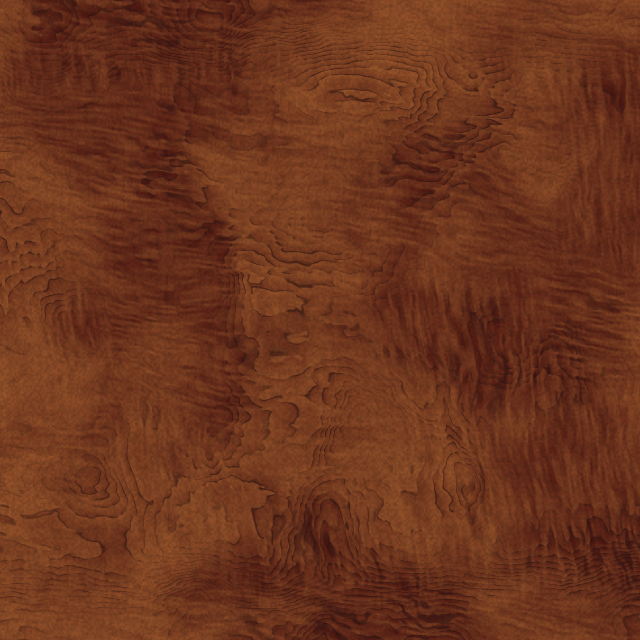
A WebGL 2 fragment shader for this texture:

```glsl
#version 300 es
precision highp float;

uniform vec2 u_resolution;
out vec4 fragColor;

float hash(vec2 p) {
    return fract(sin(dot(p, vec2(127.1, 311.7))) * 43758.5453);
}

float noise(vec2 p) {
    vec2 i = floor(p), f = fract(p);
    f = f * f * (3.0 - 2.0 * f);
    return mix(mix(hash(i), hash(i + vec2(1, 0)), f.x),
               mix(hash(i + vec2(0, 1)), hash(i + vec2(1, 1)), f.x), f.y);
}

float fbm(vec2 p) {
    float sum = 0.0, amp = 0.52;
    for (int i = 0; i < 5; i++) {
        sum += amp * noise(p);
        p = mat2(0.8, 0.6, -0.6, 0.8) * p * 2.05 + 7.3;
        amp *= 0.5;
    }
    return sum;
}

// Rounded burl eyes scattered on a jittered grid
float knots(vec2 p) {
    vec2 cell = floor(p);
    float sum = 0.0;
    for (int y = -1; y <= 1; y++) {
        for (int x = -1; x <= 1; x++) {
            vec2 id = cell + vec2(x, y);
            vec2 centre = id + 0.2 + 0.6 * vec2(hash(id), hash(id + 31.7));
            float radius = mix(0.22, 0.46, hash(id + 58.3));
            vec2 d = (p - centre) * vec2(1.15, 0.9) / radius;
            sum += step(0.25, hash(id + 83.1)) * exp(-dot(d, d));
        }
    }
    return sum;
}

// Streaks running upright or level, chosen by the upright weight
float fibre(vec2 p, float across, float along, float upright) {
    float level = noise((p + vec2(0.0, 0.15 * p.x)) * vec2(along, across));
    float tall = noise((p + vec2(0.12 * p.y, 0.0)) * vec2(across, along) + 19.0);
    return mix(level, tall, upright);
}

void main() {
    vec2 p = gl_FragCoord.xy / min(u_resolution.x, u_resolution.y);
    float v = gl_FragCoord.y / u_resolution.y;

    // Growth field: warped swells, eyes and level layers at top and bottom
    vec2 warp = vec2(fbm(p * 6.0 + 3.1), fbm(p * 6.0 + 41.7)) - 0.5;
    vec2 q = p + 0.12 * warp;
    float border = smoothstep(0.34, 0.48, abs(v - 0.5));
    float eyes = knots(q * 4.8 + 5.0);
    float upright = smoothstep(0.36, 0.56, noise(q * 4.0 + 11.0)) * (1.0 - border);
    float growth = fbm(q * vec2(3.0, 4.0) + 2.0) + 0.4 * eyes
                 + border * 1.6 * abs(v - 0.5);

    // Ring position, frayed along the fibres
    float coarse = fibre(q, 95.0, 18.0, upright);
    float fine = fibre(p + 0.04 * warp, 210.0, 34.0, upright);
    float ring = growth * 15.0 + 0.75 * (coarse - 0.5) + 0.2 * (fine - 0.5);
    float blur = min(fwidth(ring), 0.5);
    float phase = fract(ring);
    float edge = min(phase, 1.0 - phase);

    // Ring shading and broken dark veins
    float patches = smoothstep(0.36, 0.64, fbm(q * 7.0 + 23.0));
    float shade = smoothstep(0.0, 0.06 + blur, phase) * pow(1.0 - phase, 2.0);
    float vein = 1.0 - smoothstep(0.01, 0.07 + 0.6 * blur, edge);
    vein *= (0.2 + 0.8 * patches) * smoothstep(0.2, 0.6, fine * 0.6 + coarse * 0.4);

    // Broad reddish stains, darker in the eyes
    float stain = smoothstep(0.36, 0.68, fbm(q * 4.5 + 67.0) + 0.14 * eyes - 0.02);
    float dark = 0.0 + 0.6 * stain + 0.55 * shade * patches;
    dark += (fine - 0.5) * (0.3 + 0.45 * stain) + 0.28 * (coarse - 0.5);
    dark += 0.3 * (fbm(q * 16.0) - 0.5);

    vec3 colour = mix(vec3(0.495, 0.262, 0.137), vec3(0.325, 0.118, 0.078),
                      clamp(dark, -0.15, 1.2));
    colour = mix(colour, vec3(0.17, 0.065, 0.06), 0.65 * vein);

    // Short dark bristles inside the stains
    float bristle = smoothstep(0.6, 0.82, fibre(q + 0.37, 140.0, 28.0, upright));
    colour = mix(colour, vec3(0.19, 0.07, 0.065), 0.6 * bristle * stain * patches);

    // Golden sheen and pore grain
    float sheen = smoothstep(0.54, 0.76, fbm(q * 8.0 + 91.0)) * (1.0 - stain);
    colour += vec3(0.1, 0.075, 0.03) * sheen * fine;
    colour *= 1.0 + 0.2 * (noise(p * vec2(330.0, 290.0)) - 0.5);

    fragColor = vec4(colour, 1.0);
}
```
